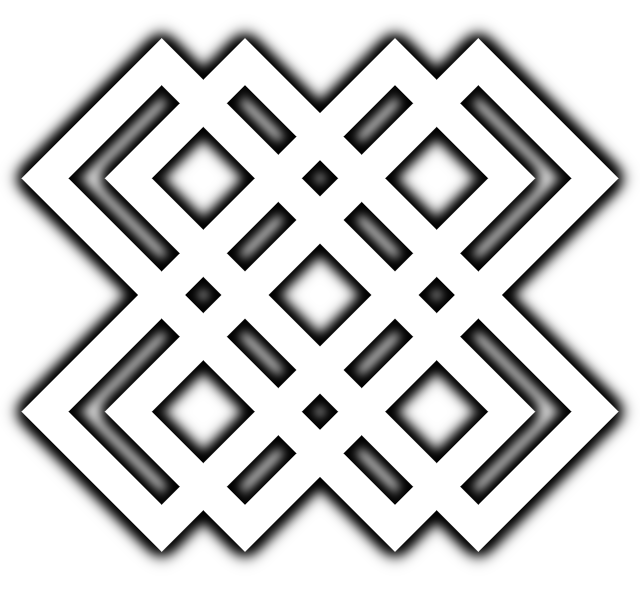
Write a WebGL 1 fragment shader that draws this pattern.

```glsl
precision highp float;
// Draws a woven lattice of white diagonal bands with a soft black shadow in its gaps.

uniform vec2 u_resolution;

const float HALF_BAND = 2.8284;

// Signed distance to a box
float boxDistance(vec2 p, vec2 halfSize) {
  vec2 q = abs(p) - halfSize;
  return length(max(q, 0.0)) + min(max(q.x, q.y), 0.0);
}

// Gaussian-blurred step, a close fit to the normal integral
vec2 blurredStep(vec2 x) {
  vec2 z = clamp(x / 1.4142, -6.0, 6.0);
  return 1.0 / (1.0 + exp(-z * (1.5976 + 0.07056 * z * z)));
}

// Coverage of a box after the blur
float blurredBox(vec2 p, vec2 halfSize) {
  vec2 c = blurredStep(p + halfSize) - blurredStep(p - halfSize);
  return clamp(c.x * c.y, 0.0, 1.0);
}

void main() {
  // Diagonal axes, with 76.8 units across the canvas
  vec2 p = (gl_FragCoord.xy - 0.5 * u_resolution) * 76.8 / u_resolution.x;
  vec2 diagonal = vec2(p.x + p.y, p.x - p.y);
  float pixel = 1.4142 * 76.8 / u_resolution.x;

  float bandDistance = 1000.0;
  float light = 1.0;

  // Two outer and two inner bands per side, each crossed by its mirror image
  for (int i = 0; i < 4; i++) {
    float outer = floor(float(i) / 2.0);
    float odd = mod(float(i), 2.0);
    vec2 center = vec2(10.0 * odd - 19.0 - 28.0 * outer, 10.0 * odd - 5.0);
    float reach = 42.0 - 28.0 * outer;
    vec2 fullSize = vec2(HALF_BAND, reach + HALF_BAND);
    vec2 trimmedSize = vec2(HALF_BAND, reach - HALF_BAND);

    for (int j = 0; j < 2; j++) {
      float side = 1.0 - 2.0 * float(j);
      vec2 along = side * diagonal - center;
      vec2 across = side * diagonal.yx - center;
      bandDistance = min(bandDistance, boxDistance(along, fullSize));
      bandDistance = min(bandDistance, boxDistance(across, fullSize));

      // Trimmed ends keep shared corners from casting twice
      light *= 1.0 - blurredBox(along, fullSize);
      light *= 1.0 - blurredBox(across, trimmedSize);
    }
  }

  // Deepened shadow below, white bands on top
  float shade = pow(max(light, 0.0001), 5.0);
  float band = clamp(0.5 - bandDistance / pixel, 0.0, 1.0);
  gl_FragColor = vec4(vec3(mix(shade, 1.0, band)), 1.0);
}
```
